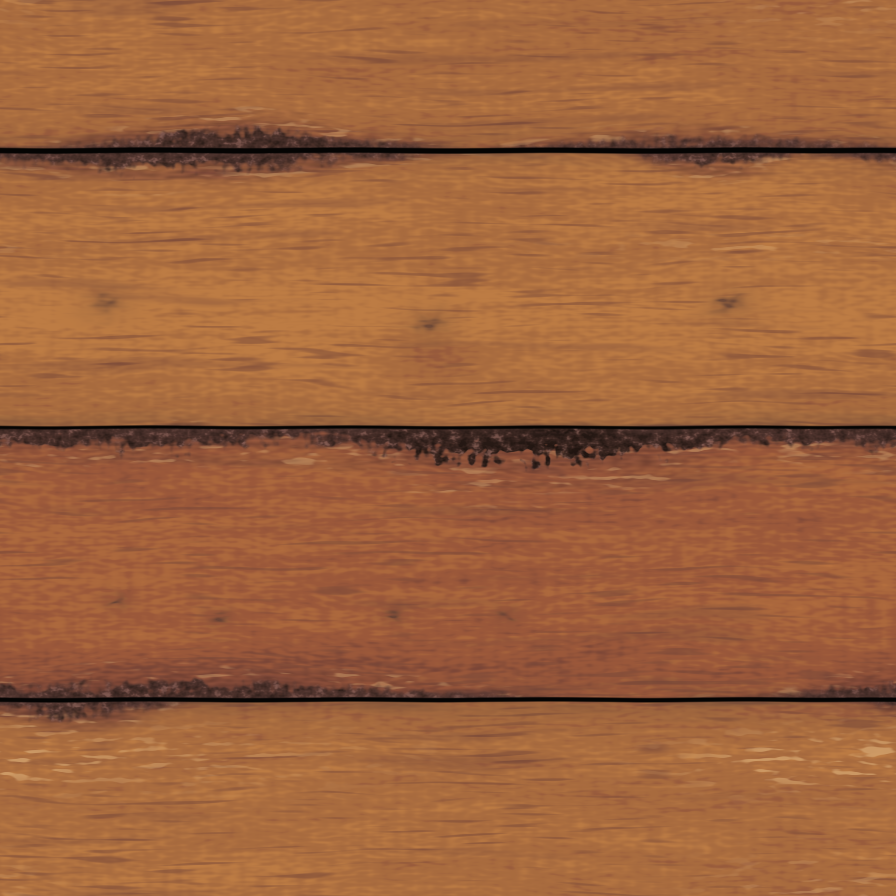
Reproduce this texture procedurally as a Shadertoy shader.

```glsl
// Weathered wooden planks, laid horizontally, with dark gaps and crusts of bark along the edges.
const vec3 HONEY = vec3(0.740, 0.485, 0.265);
const vec3 AMBER = vec3(0.660, 0.420, 0.245);
const vec3 RUST  = vec3(0.595, 0.355, 0.235);
const vec3 UMBER = vec3(0.470, 0.280, 0.220);
const vec3 BARK  = vec3(0.330, 0.220, 0.200);
const vec3 PITCH = vec3(0.070, 0.050, 0.040);
const vec3 PALE  = vec3(0.830, 0.640, 0.430);
const vec3 STAIN = vec3(0.440, 0.240, 0.200);

// Gaps: height, half width
const vec2 GAPS[3] = vec2[3](vec2(0.832, 0.0030), vec2(0.523, 0.0017), vec2(0.219, 0.0024));

// Bark bands: gap height, centre along x, spread, signed thickness (negative lies below)
const vec4 BANDS[10] = vec4[10](
    vec4(0.832, 0.27, 0.19, 0.024), vec4(0.832, 0.78, 0.24, 0.015),
    vec4(0.832, 0.20, 0.26, -0.023), vec4(0.832, 0.80, 0.09, -0.020),
    vec4(0.523, 0.20, 0.06, 0.006), vec4(0.523, 0.10, 0.55, -0.025),
    vec4(0.523, 0.60, 0.27, -0.043), vec4(0.219, 0.22, 0.34, 0.021),
    vec4(0.219, 0.97, 0.08, 0.021), vec4(0.219, 0.08, 0.11, -0.020));

vec2 randomGradient(vec2 cell) {
    vec3 q = fract(cell.xyx * vec3(0.1031, 0.1030, 0.0973));
    q += dot(q, q.yzx + 33.33);
    float angle = 6.2832 * fract((q.x + q.y) * q.z);
    return vec2(cos(angle), sin(angle));
}

float corner(vec2 cell, vec2 offset, vec2 f, vec2 period) {
    return dot(randomGradient(mod(cell + offset, period)), f - offset);
}

// Gradient noise, about -1 to 1, that tiles over the unit square
float noise(vec2 uv, vec2 frequency) {
    vec2 p = uv * frequency, c = floor(p), f = p - c;
    vec2 u = f * f * f * (f * (f * 6.0 - 15.0) + 10.0);
    float low  = mix(corner(c, vec2(0, 0), f, frequency), corner(c, vec2(1, 0), f, frequency), u.x);
    float high = mix(corner(c, vec2(0, 1), f, frequency), corner(c, vec2(1, 1), f, frequency), u.x);
    return 1.4 * mix(low, high, u.y);
}

float fbm(vec2 uv, vec2 frequency) {
    return 0.55 * noise(uv, frequency) + 0.33 * noise(uv, frequency * 2.0) + 0.2 * noise(uv, frequency * 4.0);
}

vec2 wrapped(vec2 d) { return fract(d + 0.5) - 0.5; }

float blob(vec2 uv, vec2 centre, vec2 size) {
    vec2 d = wrapped(uv - centre) / size;
    return exp(-dot(d, d));
}

// Four-stop ramp from dark to light wood
vec3 woodColour(float tone) {
    vec3 c = mix(UMBER, RUST, smoothstep(0.0, 0.36, tone));
    c = mix(c, AMBER, smoothstep(0.36, 0.62, tone));
    return mix(c, HONEY, smoothstep(0.62, 0.98, tone));
}

// Small knots in two rows, one per plank, with soft halos
float knots(vec2 uv) {
    float sum = 0.0;
    for (int i = 0; i < 7; i++) {
        float k = float(i), row = step(3.0, k), size = mix(1.0, 0.6, row);
        vec2 centre = mix(vec2(0.13 + 0.34 * k, 0.650), vec2(0.14 + 0.13 * (k - 3.0), 0.318), row);
        centre += 0.04 * randomGradient(vec2(k, 7.0)) * vec2(1.0, 0.3);
        sum += 0.6 * blob(uv, centre, size * vec2(0.013, 0.006)) + 0.2 * blob(uv, centre, size * vec2(0.03, 0.02));
    }
    return sum;
}

void mainImage(out vec4 fragColor, in vec2 fragCoord) {
    vec2 uv = fragCoord / iResolution.xy;
    float pixel = 1.0 / iResolution.y;
    float upper = step(GAPS[1].x, uv.y) * step(uv.y, GAPS[0].x);
    float lower = step(GAPS[2].x, uv.y) * step(uv.y, GAPS[1].x);

    // Wavy grain, shifted on each plank
    vec2 p = uv + (upper + 2.0 * lower) * vec2(0.37, 0.13);
    p.y += 0.008 * noise(p, vec2(3, 9)) + 0.002 * noise(p, vec2(9, 24));
    float fibre = fbm(p, vec2(6, 76)), fine = noise(p, vec2(64, 250));
    float tone = 0.67 + 0.26 * fbm(p, vec2(2, 11)) + 0.27 * fibre + 0.19 * fine + 0.09 * upper - 0.20 * lower;
    tone += 0.12 * blob(uv, vec2(0.2, 0.66), vec2(0.35, 0.08)) - 0.22 * blob(uv, vec2(0.3, 0.25), vec2(0.6, 0.035));
    tone += 0.05 * noise(uv, vec2(130, 16)) - 0.25 * blob(uv, vec2(0.48, 0.6), vec2(0.04, 0.03));
    vec3 colour = woodColour(tone) * mix(vec3(1), vec3(1.02, 0.97, 0.97), lower);

    // Long streaks, short pores and knots
    float streak = smoothstep(0.30, 0.85, noise(p, vec2(3, 56)) + 0.6 * fibre);
    float pores = smoothstep(0.30, 0.75, noise(p, vec2(13, 185)) + 0.35 * noise(p, vec2(3, 17)));
    colour = mix(colour, UMBER, 0.35 * streak + 0.5 * pores);
    vec2 bent = uv + 0.008 * vec2(fibre, noise(uv, vec2(60, 90)));
    colour = mix(colour, BARK, clamp(knots(bent) * (0.8 + fibre + 0.6 * fine), 0.0, 0.75));

    // Bark crust and the reddish stain around it
    float rag = fbm(uv, vec2(24, 44)) + 0.45 * noise(uv, vec2(130, 90));
    float crust = 0.0, stain = 0.0, depth = 0.0;
    for (int i = 0; i < 10; i++) {
        vec4 band = BANDS[i];
        vec2 d = wrapped(uv - band.yx);
        float away = d.y * sign(band.w), thickness = abs(band.w) * exp(-pow(d.x / band.z, 2.0));
        float reach = thickness * (0.85 + 0.7 * rag + 0.3 * fibre);
        float present = step(0.0, away) * smoothstep(0.002, 0.010, thickness);
        float cover = present * (1.0 - smoothstep(reach - 0.007, reach + 0.004, away));
        crust = max(crust, cover);
        depth = max(depth, cover * thickness / 0.043);
        stain = max(stain, present * (1.0 - smoothstep(0.4, 2.2, away / thickness - 1.2 * fibre)));
    }
    colour = mix(colour, STAIN * (1.0 + 0.25 * fine), 0.65 * stain);

    // Pale splinters beside the bark and on worn patches
    float worn = 0.95 * blob(uv, vec2(0.92, 0.15), vec2(0.14, 0.03)) + 0.5 * blob(uv, vec2(0.15, 0.155), vec2(0.25, 0.035))
        + 0.45 * blob(uv, vec2(0.92, 0.01), vec2(0.12, 0.04)) + 0.4 * blob(uv, vec2(0.85, 0.725), vec2(0.2, 0.012));
    float splinter = smoothstep(0.2, 0.6, noise(p, vec2(20, 150)) + 0.4 * noise(p, vec2(70, 240)));
    colour = mix(colour, PALE, splinter * clamp(worn + 2.0 * stain * (1.0 - stain), 0.0, 0.8));

    // Rough bark surface
    float rough = fbm(uv, vec2(80, 110));
    vec3 bark = mix(BARK, PITCH, clamp(0.85 * depth - 0.1 - 0.9 * rough, 0.0, 1.0));
    bark += vec3(0.19, 0.15, 0.14) * smoothstep(0.1, 0.6, rough);
    colour = mix(colour, bark, 0.88 * crust);

    // Gaps with grimy edges
    for (int i = 0; i < 3; i++) {
        float away = abs(wrapped(uv - GAPS[i].xx).y + 0.0008 * noise(uv, vec2(9, 1)));
        colour = mix(colour, BARK, clamp(0.35 + 0.8 * fibre, 0.0, 0.7) * exp(-away / 0.012));
        colour = mix(PITCH * 0.3, colour, smoothstep(GAPS[i].y - pixel, GAPS[i].y + pixel, away));
    }
    fragColor = vec4(clamp(colour, 0.0, 1.0), 1.0);
}
```
